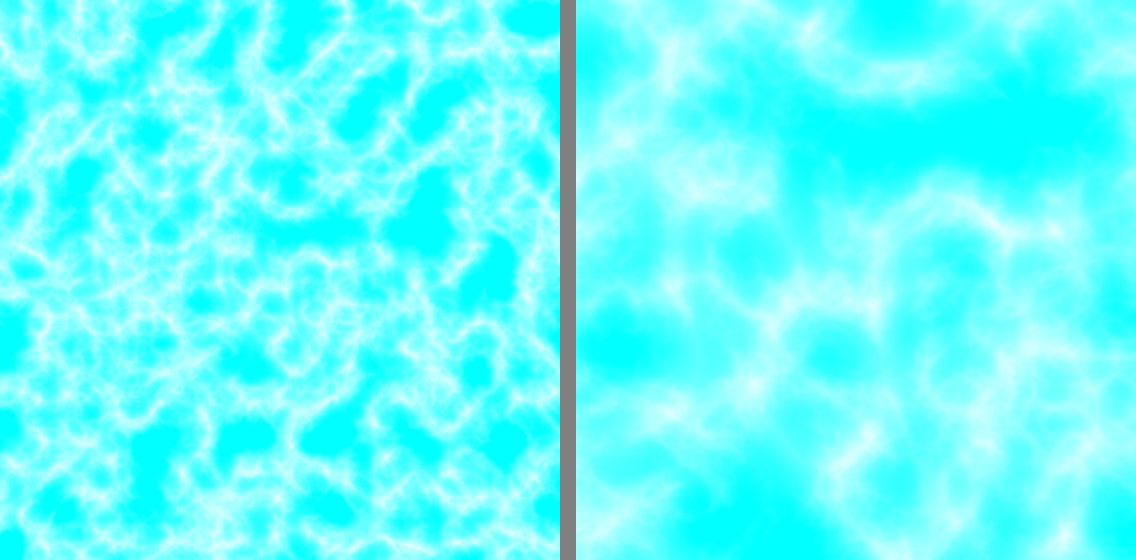
Left: the whole. Right: its middle third, enlarged.
Reproduce this texture procedurally as a WebGL 2 fragment shader.

```glsl
#version 300 es
precision highp float;
// Bright water-like filaments over cyan pools.
// Ridged gradient noise is summed over octaves; each octave is gated by
// the ridge above it, so the pools stay smooth and the filaments grow detail.

uniform vec2 u_resolution;
out vec4 fragColor;

const float BASE_CELLS  = 8.0;   // noise cells across the canvas, first octave
const int   OCTAVES     = 6;
const float LACUNARITY  = 2.0;   // frequency step per octave
const float GAIN        = 0.5;   // amplitude step per octave
const float GATE        = 2.0;   // how readily a ridge lets finer detail through
const float NOISE_SCALE = 1.5;   // stretches the noise to about -1..1
const float POOL_LEVEL  = 0.42;  // ridge height that shows as pure pool colour
const float CONTRAST    = 0.61;
const vec2  OCTAVE_SHIFT = vec2(17.37, 41.73);
const vec3  POOL_COLOR  = vec3(0.0, 1.0, 1.0);
const vec3  RIDGE_COLOR = vec3(1.0);
const float TAU = 6.28319;

// Integer hash of a lattice cell, 0..1
float hash(ivec2 cell, int seed) {
    uvec3 v = uvec3(cell.x, cell.y, seed) * 1664525u + 1013904223u;
    v.x += v.y * v.z; v.y += v.z * v.x; v.z += v.x * v.y;
    v ^= v >> 16u;
    v.x += v.y * v.z; v.y += v.z * v.x; v.z += v.x * v.y;
    return float(v.z >> 8u) / 16777216.0;
}

// Contribution of one lattice corner: random unit gradient times offset
float cornerSlope(ivec2 cell, vec2 offset, int seed) {
    float angle = TAU * hash(cell, seed);
    return dot(vec2(cos(angle), sin(angle)), offset);
}

float gradientNoise(vec2 p, int seed) {
    ivec2 cell = ivec2(floor(p));
    vec2 f = fract(p);
    vec2 fade = f * f * f * (f * (f * 6.0 - 15.0) + 10.0);
    float a = cornerSlope(cell, f, seed);
    float b = cornerSlope(cell + ivec2(1, 0), f - vec2(1.0, 0.0), seed);
    float c = cornerSlope(cell + ivec2(0, 1), f - vec2(0.0, 1.0), seed);
    float d = cornerSlope(cell + ivec2(1, 1), f - vec2(1.0, 1.0), seed);
    return NOISE_SCALE * mix(mix(a, b, fade.x), mix(c, d, fade.x), fade.y);
}

// Ridged multifractal: crests lie on the zero lines of the noise
float ridges(vec2 p) {
    float height = 0.0;
    float amplitude = 1.0;
    float gate = 1.0;
    for (int i = 0; i < OCTAVES; i++) {
        float crest = max(1.0 - abs(gradientNoise(p, i + 1)), 0.0);
        crest *= crest * gate;
        height += crest * amplitude;
        gate = clamp(crest * GATE, 0.0, 1.0);
        amplitude *= GAIN;
        p = p * LACUNARITY + OCTAVE_SHIFT;
    }
    return height;
}

void main() {
    vec2 uv = gl_FragCoord.xy / min(u_resolution.x, u_resolution.y);
    float height = ridges(uv * BASE_CELLS + OCTAVE_SHIFT);
    float whiteness = clamp((height - POOL_LEVEL) * CONTRAST, 0.0, 1.0);
    fragColor = vec4(mix(POOL_COLOR, RIDGE_COLOR, whiteness), 1.0);
}
```
